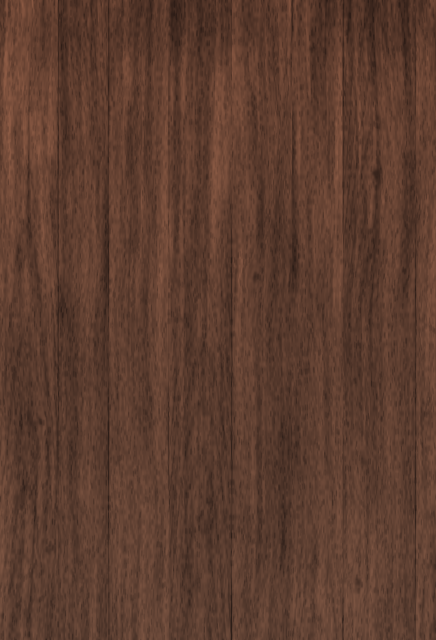
Write a WebGL 2 fragment shader that draws this texture.

```glsl
#version 300 es
precision highp float;
// Dark stained walnut boards standing upright, with seams, fibres and pores.
// Stretched noise, bent by layered sines, sets the tone of each board; arched
// rings, cellular pores and sparse cellular knots are laid over it.

uniform vec2 u_resolution;
out vec4 outColor;

const vec3 DARK_WOOD  = vec3(0.245, 0.162, 0.128);
const vec3 LIGHT_WOOD = vec3(0.515, 0.342, 0.264);
const vec3 TOP_TINT    = vec3(1.02, 0.980, 0.95);
const vec3 BOTTOM_TINT = vec3(0.98, 1.010, 1.02);

const float BASE_TONE     = 0.455;
const float BOARDS        = 10.6;   // boards per canvas height
const float EDGE_JITTER   = 0.6;
const float BOARD_VARIETY = 0.24;
const float BROAD_AMOUNT  = 0.36;
const float STREAK_AMOUNT = 0.34;
const float FIBRE_AMOUNT  = 0.28;
const float SPECK_AMOUNT  = 0.34;
const float RING_AMOUNT   = 0.16;
const float VEIN_AMOUNT   = 0.30;
const float PORE_AMOUNT   = 0.22;
const float KNOT_AMOUNT   = 0.40;
const vec2  PORE_GRID = vec2(350.0, 72.0);
const vec2  KNOT_GRID = vec2(6.3, 4.7);

float hash(vec2 p) {
    vec3 q = fract(vec3(p.xyx) * 0.1031);
    q += dot(q, q.yzx + 33.33);
    return fract((q.x + q.y) * q.z);
}

float noise(vec2 p) {
    vec2 i = floor(p), f = fract(p);
    f = f * f * (3.0 - 2.0 * f);
    return mix(mix(hash(i), hash(i + vec2(1, 0)), f.x),
               mix(hash(i + vec2(0, 1)), hash(i + vec2(1, 1)), f.x), f.y);
}

// Noise centred on zero
float grain(vec2 p) { return noise(p) - 0.5; }

float boardEdge(float k) { return k + EDGE_JITTER * (hash(vec2(k, 7.0)) - 0.5); }

// Slow sideways drift of the fibres, different in each board
float drift(float y, float seed) {
    return 0.0030 * sin(4.0 * y + seed) + 0.0012 * sin(11.0 * y + 2.3 * seed)
         + 0.0006 * sin(29.0 * y + 4.1 * seed);
}

// Elongated pore cells: one short dark dash per cell
float pores(vec2 p) {
    vec2 g = p * PORE_GRID;
    g.y += 9.0 * hash(vec2(floor(g.x), 3.0));
    vec2 cell = floor(g);
    vec2 d = fract(g) - 0.5 - 0.2 * vec2(0.0, hash(cell + 11.0) - 0.5);
    float dash = smoothstep(0.7, 0.1, abs(d.x)) * smoothstep(0.45, 0.2, abs(d.y));
    return dash * smoothstep(0.5, 1.0, hash(cell));
}

// Offset to the knot of this cell in xy, its presence in z
vec3 knotAt(vec2 p) {
    vec2 g = p * KNOT_GRID, cell = floor(g);
    vec2 centre = 0.5 + 0.4 * (vec2(hash(cell + 21.0), hash(cell + 43.0)) - 0.5);
    return vec3((fract(g) - centre) / KNOT_GRID, step(0.7, hash(cell + 5.0)));
}

void main() {
    vec2 p = gl_FragCoord.xy / u_resolution.y;

    // Board layout
    float u = p.x * BOARDS + 0.25;
    float k = floor(u + 0.5);
    float id = u < boardEdge(k) ? k - 1.0 : k;
    float seam = abs(u - boardEdge(k)) / BOARDS;
    float seed = 40.0 * hash(vec2(id, 19.0));

    // Fibres drift along the board and part around knots
    vec3 knot = knotAt(p);
    float nearKnot = knot.z * exp(-dot(knot.xy, knot.xy * vec2(6000.0, 1500.0)));
    vec2 q = p;
    q.x += drift(p.y, seed) + 0.010 * grain(vec2(p.x * 14.0 + seed, p.y * 4.0));
    q.x -= 0.5 * knot.x * nearKnot;
    vec2 s = q + vec2(seed, 0.37 * seed);

    // Broad bands, streaks, fine fibres and specks
    float height = smoothstep(0.15, 0.9, p.y);
    float tone = BASE_TONE + BOARD_VARIETY * (hash(vec2(id, 31.0)) - 0.5);
    tone += BROAD_AMOUNT * mix(0.8, 1.15, height) * grain(s * vec2(36.0, 1.8));
    tone += STREAK_AMOUNT * mix(0.8, 1.15, height) * grain(s * vec2(105.0, 3.2));
    tone += FIBRE_AMOUNT * grain(s * vec2(240.0, 9.0));
    tone += SPECK_AMOUNT * grain(q * vec2(460.0, 130.0));

    // Arched growth rings, fading in and out
    float across = u - id - 0.5 + 0.3 * (hash(vec2(id, 53.0)) - 0.5) + BOARDS * (q.x - p.x);
    float arch = 9.0 * p.y + 13.0 * across * across + 1.4 * noise(s * vec2(20.0, 4.0));
    float ring = pow(0.5 + 0.5 * sin(6.2832 * arch), 4.0) - 0.27;
    tone -= RING_AMOUNT * ring * smoothstep(0.45, 0.75, noise(s * vec2(9.0, 2.5) + 8.0));

    // Thin dark veins and pale flecks
    float vein = 1.0 - smoothstep(0.0, 0.06, abs(grain(s * vec2(26.0, 1.2) + 5.0)));
    tone -= VEIN_AMOUNT * vein * smoothstep(0.5, 0.8, noise(s * vec2(16.0, 3.4) + 17.0));
    float fleck = smoothstep(0.6, 0.9, noise(s * vec2(125.0, 9.0) + 29.0));
    tone += 0.25 * fleck * smoothstep(0.25, 0.75, p.y);

    // Uneven stain, heaviest along the top
    tone += 0.16 * grain(p * vec2(7.0, 5.0) + 3.0) + 0.10 * grain(p * vec2(24.0, 17.0));
    tone -= 0.38 * smoothstep(0.84, 1.0, p.y) * noise(p * vec2(13.0, 8.0) + 2.0);

    // Pores, knots and broken seams
    tone -= PORE_AMOUNT * (pores(q) - 0.15);
    float core = knot.z * exp(-dot(knot.xy, knot.xy * vec2(38000.0, 16000.0)));
    tone -= KNOT_AMOUNT * core * (0.6 + 0.8 * noise(p * 170.0));
    float seamDepth = 0.34 * smoothstep(0.3, 0.85, noise(vec2(k * 5.0, p.y * 7.0)));
    tone -= seamDepth * (1.0 - smoothstep(0.0003, 0.0020, seam));

    vec3 color = mix(DARK_WOOD, LIGHT_WOOD, clamp(tone, -0.25, 1.1));
    outColor = vec4(color * mix(BOTTOM_TINT, TOP_TINT, p.y), 1.0);
}
```
